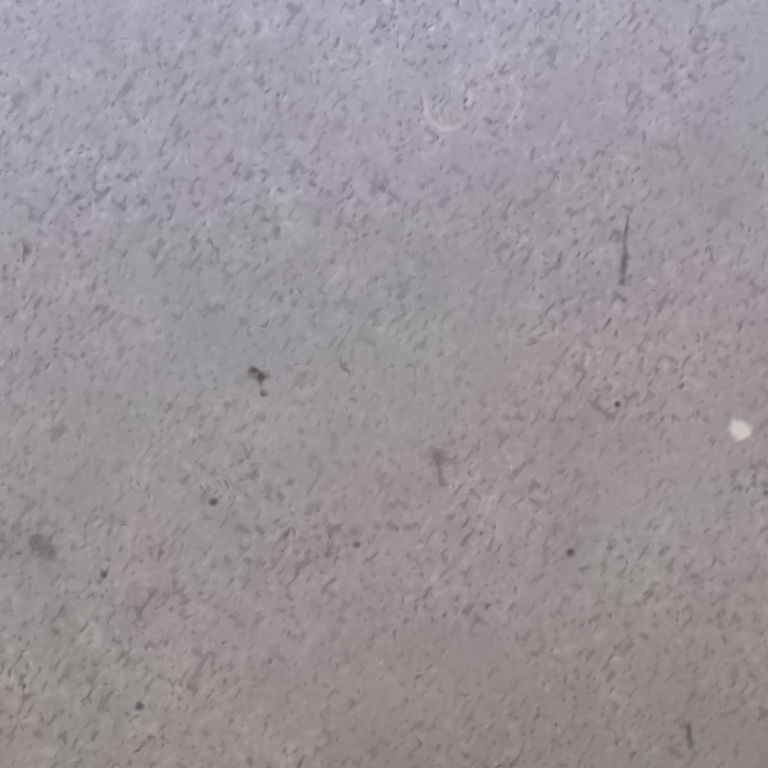
Write a WebGL 2 fragment shader that draws this texture.

```glsl
#version 300 es
precision highp float;
// Worn grey floor: blue-to-brown sheen, irregular slanted grain, sparse stains and chips.

uniform vec2 u_resolution;
out vec4 fragColor;

const vec3 BOTTOM_BROWN = vec3(0.535, 0.495, 0.485);
const vec3 LOW_GREY     = vec3(0.588, 0.556, 0.560);
const vec3 MID_GREY     = vec3(0.606, 0.586, 0.612);
const vec3 TOP_BLUE     = vec3(0.650, 0.645, 0.705);
const vec3 STAIN_COLOR  = vec3(0.330, 0.310, 0.320);
const vec3 CHIP_COLOR   = vec3(0.790, 0.770, 0.760);

const float SPECK_CELLS   = 66.0;
const float SPECK_DARK    = 0.080;
const float SPECK_LIGHT   = 0.030;
const vec2  SPECK_SHADOW  = vec2(0.0045, -0.0030);
const vec2  STREAK_CELLS  = vec2(165.0, 95.0);
const float STREAK_AMOUNT = 0.070;
const float MOTTLE_AMOUNT = 0.038;
const float CLOUD_AMOUNT  = 0.022;
const float TINT_AMOUNT   = 0.018;
const float STAIN_CELLS   = 4.0;
const float SMUDGE_CELLS  = 11.0;
const float DOT_CELLS     = 8.0;

vec3 hash3(vec2 cell, float seed) {
    uvec3 v = uvec3(ivec3(vec3(cell, seed)) + 4096);
    v = v * 1664525u + 1013904223u;
    v.x += v.y * v.z; v.y += v.z * v.x; v.z += v.x * v.y;
    v ^= v >> 16u;
    v.x += v.y * v.z; v.y += v.z * v.x; v.z += v.x * v.y;
    return vec3(v >> 8u) / 16777216.0;
}

// Smooth value noise, three independent channels in -0.5..0.5
vec3 noise3(vec2 p, float seed) {
    vec2 i = floor(p), f = fract(p);
    f = f * f * (3.0 - 2.0 * f);
    vec3 low  = mix(hash3(i, seed), hash3(i + vec2(1, 0), seed), f.x);
    vec3 high = mix(hash3(i + vec2(0, 1), seed), hash3(i + vec2(1, 1), seed), f.x);
    return mix(low, high, f.y) - 0.5;
}

// Cellular scatter of soft ellipses leaning up and to the right; radius in cells
float scatter(vec2 p, float cells, float density, float radius, float stretch, float seed) {
    p *= cells;
    vec2 base = floor(p);
    float cover = 0.0;
    for (int y = -1; y <= 1; y++) {
        for (int x = -1; x <= 1; x++) {
            vec2 cell = base + vec2(x, y);
            vec3 place = hash3(cell, seed);
            vec3 form = hash3(cell, seed + 1.0);
            if (place.z > density) continue;
            vec2 d = p - cell - place.xy;
            float lean = mix(-0.35, 1.30, form.x);
            vec2 axis = vec2(sin(lean), cos(lean));
            d = vec2(dot(d, axis) / stretch, dot(d, vec2(axis.y, -axis.x)));
            float r = radius * mix(0.55, 1.0, form.y);
            cover = max(cover, (1.0 - smoothstep(0.1 * r, r, length(d))) * mix(0.2, 1.0, form.z));
        }
    }
    return cover;
}

float segmentDistance(vec2 p, vec2 a, vec2 b) {
    vec2 pa = p - a, ba = b - a;
    return length(pa - ba * clamp(dot(pa, ba) / dot(ba, ba), 0.0, 1.0));
}

vec3 sheen(vec2 p) {
    vec3 drift = noise3(p * 3.5, 11.0);
    vec3 cloud = noise3(p * 11.0, 12.0);
    float h = p.y - 0.16 * (p.x - 0.5) + 0.08 * drift.x;
    vec3 c = mix(BOTTOM_BROWN, LOW_GREY, smoothstep(-0.16, 0.30, h));
    c = mix(c, MID_GREY, smoothstep(0.28, 0.66, h));
    c = mix(c, TOP_BLUE, smoothstep(0.62, 1.08, h));
    c += TINT_AMOUNT * (drift.y + 0.5 * cloud.y) * vec3(0.8, -0.5, 0.2);
    return c + CLOUD_AMOUNT * (0.6 * drift.z + cloud.x);
}

void main() {
    vec2 p = gl_FragCoord.xy / u_resolution;
    vec3 color = sheen(p);

    // Mottling, broken slanted streaks and specks with a faint lit side
    vec3 fine = noise3(p * 150.0, 21.0);
    vec3 coarse = noise3(p * 64.0, 22.0);
    vec3 medium = noise3(p * 30.0, 24.0);
    vec2 wobble = 0.008 * coarse.yz + 0.004 * fine.yz;
    vec2 slanted = mat2(0.85, 0.53, -0.53, 0.85) * (p + 0.5 * wobble) * STREAK_CELLS.y;
    slanted.x *= STREAK_CELLS.x / STREAK_CELLS.y;
    float streak = noise3(slanted, 25.0).x;
    float patchy = 1.0 + 0.9 * noise3(p * 8.0, 23.0).x + 0.7 * medium.y;
    float grainLevel = mix(0.85, 1.1, p.y) * patchy;
    float grain = 0.011 + MOTTLE_AMOUNT * (0.8 * fine.x + 0.7 * coarse.x + 0.4 * medium.x);
    grain -= STREAK_AMOUNT * (smoothstep(0.10, 0.48, streak) - 0.5 * smoothstep(0.15, 0.5, -streak));
    grain -= SPECK_DARK * scatter(p + wobble, SPECK_CELLS, 0.36, 0.30, 1.8, 31.0);
    grain += SPECK_LIGHT * scatter(p + wobble - SPECK_SHADOW, SPECK_CELLS, 0.36, 0.34, 1.8, 31.0);
    color += grain * grainLevel;

    // Ragged stains, small smudges and round pits, absent near the top
    float worn = 1.0 - smoothstep(0.70, 0.82, p.y);
    vec2 ragged = p + 0.030 * coarse.yz + 0.016 * medium.yz + 0.006 * fine.yz;
    float stain = scatter(ragged, STAIN_CELLS, 0.50, 0.125, 1.4, 51.0);
    stain *= smoothstep(-0.28, 0.10, coarse.x + 0.5 * fine.x);
    float smudge = scatter(ragged, SMUDGE_CELLS, 0.24, 0.11, 1.8, 71.0);
    float pit = scatter(p + 0.5 * wobble, DOT_CELLS, 0.16, 0.080, 1.1, 61.0);
    float dirt = max(max(0.95 * stain, 0.55 * smudge), 0.95 * pit);
    color = mix(color, STAIN_COLOR, worn * dirt);

    // One upright scratch, one broken pale scuff and one bright chip
    float scratch = segmentDistance(p + 0.7 * wobble, vec2(0.809, 0.630), vec2(0.817, 0.715));
    float scratchWidth = mix(0.008, 0.004, smoothstep(0.66, 0.70, p.y));
    float scratchMask = (1.0 - smoothstep(0.0, scratchWidth, scratch)) * (0.65 + 0.5 * coarse.x);
    color = mix(color, STAIN_COLOR, 0.8 * scratchMask);
    vec2 q = p + 0.5 * wobble - vec2(0.583, 0.870);
    float scuff = abs(length(q * vec2(1.0, 0.8)) - 0.030);
    float scuffMask = (1.0 - smoothstep(0.0, 0.005, scuff)) * (1.0 - smoothstep(0.0, 0.02, q.y));
    color = mix(color, CHIP_COLOR, scuffMask * (0.5 + 0.7 * coarse.x));
    float chip = length(p + wobble - vec2(0.963, 0.440));
    color = mix(color, CHIP_COLOR, 1.0 - smoothstep(0.009, 0.018, chip));

    fragColor = vec4(clamp(color, 0.0, 1.0), 1.0);
}
```
